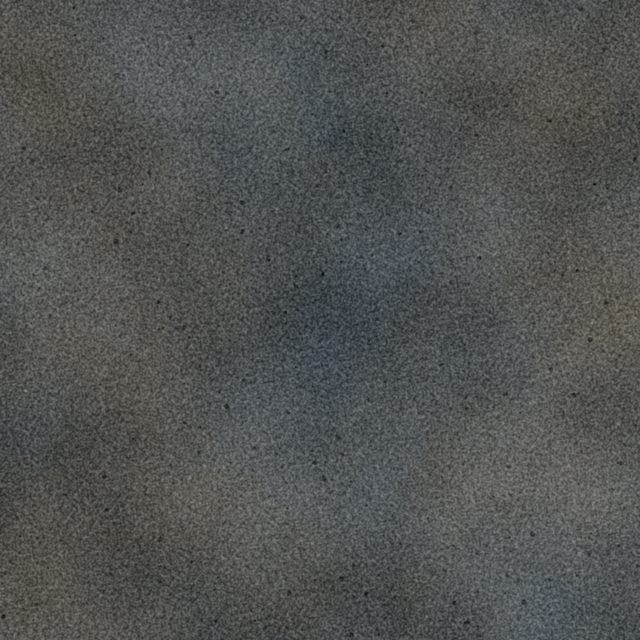
Give the GLSL for this texture, as a WebGL 2 fragment shader.

```glsl
#version 300 es
precision highp float;
// Dark weathered concrete: soft cloudy stains in warm and cool grey under
// a dense sandy grain, with scattered pits, pale flecks and faint hairlines.
// Built from rotated octaves of gradient noise and hashed cells of dots.

uniform vec2 u_resolution;
out vec4 fragColor;

const vec3 BASE_COLOR = vec3(0.313, 0.323, 0.320);
const vec3 COOL_SHIFT = vec3(-0.030, 0.000, 0.036);  // warm to cool axis
const float CLOUD_SCALE = 3.3;
const float CLOUD_CONTRAST = 0.095;
const float MOTTLE_SCALE = 62.0;
const float MOTTLE_CONTRAST = 0.035;
const float GRAIN_SCALE = 150.0;
const float GRAIN_CONTRAST = 0.120;
const float SAND_SCALE = 255.0;
const float SAND_CONTRAST = 0.150;
const float PIT_CELLS = 46.0;
const float PIT_DEPTH = 0.13;
const float FLECK_CELLS = 19.0;
const float FLECK_LIGHT = 0.14;
const int HAIRLINES = 4;
const float HAIRLINE_WIDTH = 0.0011;
const float HAIRLINE_LIGHT = 0.065;
const mat2 TURN = mat2(0.8, 0.6, -0.6, 0.8);

// Two random values in 0..1 for an integer cell
vec2 hash2(vec2 cell, float seed) {
    uvec2 v = uvec2(ivec2(cell) + ivec2(int(seed) * 131, int(seed) * 57));
    v = v * 1664525u + 1013904223u;
    v.x += v.y * 1664525u;
    v.y += v.x * 1664525u;
    v ^= v >> 16u;
    v.x += v.y * 1664525u;
    v.y += v.x * 1664525u;
    v ^= v >> 16u;
    return vec2(v >> 8u) / 16777216.0;
}

float cornerSlope(vec2 cell, vec2 offset, float seed) {
    float angle = 6.28319 * hash2(cell, seed).x;
    return dot(vec2(cos(angle), sin(angle)), offset);
}

float gradientNoise(vec2 p, float seed) {
    vec2 i = floor(p);
    vec2 f = p - i;
    vec2 w = f * f * f * (f * (f * 6.0 - 15.0) + 10.0);
    vec2 e = vec2(1.0, 0.0);
    float low = mix(cornerSlope(i, f, seed), cornerSlope(i + e, f - e, seed), w.x);
    float high = mix(cornerSlope(i + e.yx, f - e.yx, seed),
                     cornerSlope(i + e.xx, f - e.xx, seed), w.x);
    return mix(low, high, w.y);
}

float fbm(vec2 p, float seed) {
    float sum = 0.0;
    float gain = 1.0;
    for (int k = 0; k < 5; k++) {
        sum += gain * gradientNoise(p, seed + float(k));
        p = TURN * p * 2.03 + 7.3;
        gain *= 0.55;
    }
    return sum;
}

// Sparse ragged dots, one candidate per cell, mostly tiny
float specks(vec2 uv, float cells, float share, float maxRadius, float seed, float pixel) {
    vec2 p = uv * cells;
    vec2 cell = floor(p);
    vec2 center = 0.2 + 0.6 * hash2(cell, seed);
    vec2 pick = hash2(cell, seed + 1.0);
    float radius = maxRadius * mix(0.25, 1.0, pow(pick.y, 5.0));
    float ragged = 0.4 * radius * gradientNoise(uv * 230.0, seed);
    float d = length(p - cell - center) / cells - radius + ragged;
    return step(pick.x, share) * (1.0 - smoothstep(-pixel, pixel, d));
}

// Thin, broken, nearly upright scratches
float hairlines(vec2 uv, float pixel) {
    float mark = 0.0;
    for (int k = 0; k < HAIRLINES; k++) {
        vec2 center = hash2(vec2(float(k), 3.0), 40.0);
        vec2 shape = hash2(vec2(float(k), 8.0), 41.0);
        vec2 d = uv - center;
        float bend = 0.012 * gradientNoise(vec2(uv.y * 16.0, float(k) + 0.5), 42.0);
        float across = abs(d.x - (shape.x - 0.5) * 0.5 * d.y - bend);
        float reach = mix(0.04, 0.13, shape.y);
        float ends = 1.0 - smoothstep(0.6 * reach, reach, abs(d.y));
        float broken = smoothstep(-0.25, 0.25, gradientNoise(uv * 38.0, 43.0));
        mark += ends * broken * (1.0 - smoothstep(0.0, HAIRLINE_WIDTH + pixel, across));
    }
    return min(mark, 1.0);
}

void main() {
    float side = min(u_resolution.x, u_resolution.y);
    vec2 uv = gl_FragCoord.xy / side;
    float pixel = 1.0 / side;

    // Broad stains and their tint
    float clouds = fbm(uv * CLOUD_SCALE + 2.7, 1.0);
    float tint = fbm(uv * CLOUD_SCALE * 0.8 + 9.1, 11.0);
    float light = CLOUD_CONTRAST * clouds;

    // Sandy surface, three grain sizes at different angles
    vec2 turned = TURN * uv;
    light += MOTTLE_CONTRAST * gradientNoise(turned * MOTTLE_SCALE, 21.0);
    light += GRAIN_CONTRAST * gradientNoise(TURN * turned * GRAIN_SCALE, 22.0);
    light += SAND_CONTRAST * gradientNoise(turned * SAND_SCALE, 23.0);

    // Pits, flecks and scratches
    light -= PIT_DEPTH * specks(uv, PIT_CELLS, 0.30, 0.0042, 30.0, pixel);
    light += FLECK_LIGHT * specks(uv, FLECK_CELLS, 0.22, 0.0032, 34.0, pixel);
    light += HAIRLINE_LIGHT * hairlines(uv, pixel);

    fragColor = vec4(clamp(BASE_COLOR + light + COOL_SHIFT * tint, 0.0, 1.0), 1.0);
}
```
